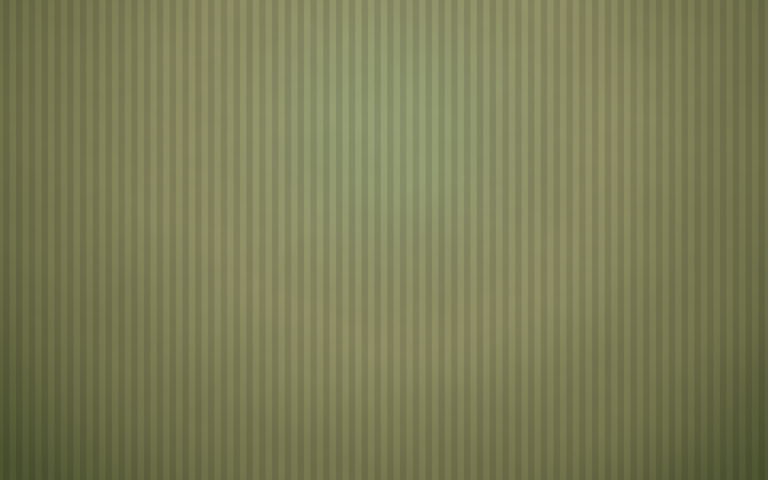
This pattern is drawn by a WebGL 2 fragment shader. Its source:

```glsl
#version 300 es
precision highp float;
// Sixty soft vertical stripes in faded olive green, like old wallpaper.
// A radial glow above the centre fades to dark lower corners, and layered
// sines with a per-stripe hash add gentle wear.

uniform vec2 u_resolution;
out vec4 fragColor;

float hash(float n) {
    return fract(sin(n * 127.1) * 4375.85);
}

// Cloudy mottling from warped, rotated sines, roughly -1 to 1
float mottle(vec2 p) {
    float sum = 0.0;
    float weight = 0.5;
    for (int i = 0; i < 5; i++) {
        sum += weight * sin(p.x + 1.3 * sin(p.y)) * sin(p.y + 1.1 * sin(p.x * 0.7));
        p = mat2(1.4, 1.2, -1.2, 1.4) * p + 2.7;
        weight *= 0.65;
    }
    return sum;
}

void main() {
    vec2 uv = gl_FragCoord.xy / u_resolution;

    // Background glow: sage centre, olive body, dark green corners
    float radius = length((uv - vec2(0.51, 0.73)) * vec2(1.0, 0.63));
    vec3 sage = vec3(0.555, 0.593, 0.432);
    vec3 olive = vec3(0.535, 0.533, 0.378);
    vec3 shade = vec3(0.435, 0.437, 0.288);
    vec3 corner = vec3(0.285, 0.315, 0.18);
    vec3 color = mix(sage, olive, smoothstep(0.0, 0.27, radius));
    color = mix(color, shade, smoothstep(0.24, 0.52, radius));
    color = mix(color, corner, smoothstep(0.46, 0.70, radius));

    // Equal light and dark stripes, light ones centred on whole numbers
    float column = uv.x * 60.0;
    float edgeDistance = 0.25 - abs(fract(column + 0.5) - 0.5);
    float soft = max(0.05, 0.7 * 60.0 / u_resolution.x);
    float light = smoothstep(-soft, soft, edgeDistance);
    float band = floor(column * 2.0 + 0.5);
    float contrast = 0.050 + 0.012 * hash(band);
    color *= 1.0 + contrast * (2.0 * light - 1.0);

    // Wear: broad stains and a fine paper grain
    color *= 1.0 + 0.018 * mottle(uv * vec2(16.0, 10.0));
    color *= 1.0 + 0.008 * mottle(uv * vec2(96.0, 60.0) + 5.0);

    fragColor = vec4(color, 1.0);
}
```
